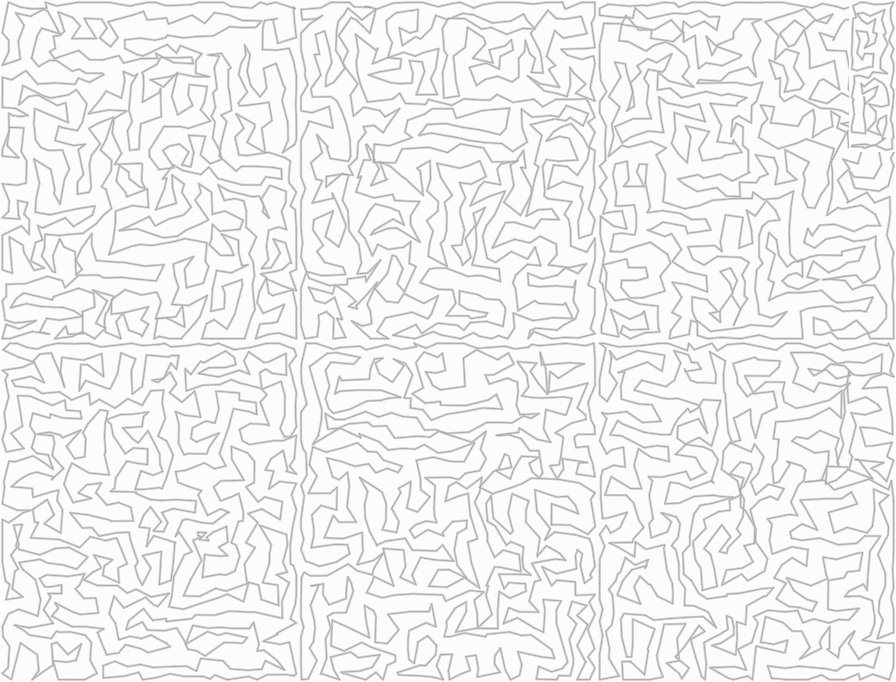
Give the GLSL for this pattern, as a WebGL 1 fragment shader.

```glsl
precision highp float;

uniform vec2 u_resolution;

// Lengths are fractions of the canvas width, or grid steps where noted
const float PAPER = 0.99;
const float INK = 0.325;             // darkness of a single line
const float BLEND = 6.0;             // higher: less darkening where lines meet
const float LINE_RADIUS = 0.0019;
const vec2 PANELS = vec2(3.0, 2.0);
const vec2 PANEL_CELLS = vec2(12.0, 14.0);
const float PANEL_GAP = 0.0026;
const vec2 DENSE_SIZE = vec2(0.052, 0.17);
const vec2 DENSE_CELLS = vec2(3.0, 9.0);
const float INSET = 0.45;            // grid steps flattened onto the border
const float JITTER = 1.1;            // grid steps
const float WARP = 1.9;              // grid steps
const float WARP_SCALE = 4.2;        // grid steps
const float WARP_FADE = 3.0;         // grid steps from the border

struct Panel {
  vec2 origin;
  vec2 size;
  vec2 cells;
  vec2 seed;
};

vec2 hash22(vec2 p) {
  vec3 q = fract(p.xyx * vec3(0.1031, 0.1030, 0.0973));
  q += dot(q, q.yzx + 33.33);
  return fract((q.xx + q.yz) * q.zy);
}

vec2 noise22(vec2 p) {
  vec2 i = floor(p);
  vec2 f = fract(p);
  f = f * f * (3.0 - 2.0 * f);
  return mix(mix(hash22(i), hash22(i + vec2(1.0, 0.0)), f.x),
             mix(hash22(i + vec2(0.0, 1.0)), hash22(i + 1.0), f.x), f.y);
}

float segmentDistance(vec2 p, vec2 a, vec2 b) {
  vec2 ab = b - a;
  float t = clamp(dot(p - a, ab) / max(dot(ab, ab), 1e-9), 0.0, 1.0);
  return length(p - a - ab * t);
}

bool inside(vec2 index, vec2 count) {
  return all(greaterThanEqual(index, vec2(0.0))) && all(lessThan(index, count));
}

// Scattered grid point, kept within the panel border
vec2 vertex(vec2 index, Panel panel) {
  vec2 id = index + panel.seed;
  vec2 count = 2.0 * panel.cells;
  vec2 room = min(index, count - 1.0 - index);
  vec2 warp = WARP * min(room / WARP_FADE, 1.0);
  vec2 p = index + 0.5 + JITTER * (hash22(id) - 0.5)
         + warp * (noise22(id / WARP_SCALE + 71.0) - 0.5);
  return clamp(p, vec2(INSET), count - INSET);
}

// Tree link of a cell: 1 is north, 0 east in even rows, 2 west in odd rows
float linkSide(vec2 cell, Panel panel) {
  float odd = mod(cell.y, 2.0);
  float lastColumn = odd > 0.5 ? 0.0 : panel.cells.x - 1.0;
  if (cell.y == panel.cells.y - 1.0) return 2.0 * odd;
  if (cell.x == lastColumn) return 1.0;
  return hash22(cell + panel.seed + 137.0).x < 0.5 ? 1.0 : 2.0 * odd;
}

float stroke(vec2 p, vec2 a, vec2 b, vec2 pitch, Panel panel) {
  vec2 count = 2.0 * panel.cells;
  if (!inside(a, count) || !inside(b, count)) return 0.0;
  float d = segmentDistance(p, vertex(a, panel) * pitch, vertex(b, panel) * pitch);
  return pow(clamp(1.0 - d / max(LINE_RADIUS, 0.9 / u_resolution.x), 0.0, 1.0), BLEND);
}

// Two edges at a cell wall: through it if linked, else along both sides.
// The edges form one closed path around the tree.
float wallInk(vec2 p, vec2 cell, vec2 dir, float side, vec2 pitch, Panel panel) {
  vec2 next = cell + dir;
  bool linked = inside(cell, panel.cells) && inside(next, panel.cells)
    && (linkSide(cell, panel) == side || linkSide(next, panel) == side + 2.0);
  vec2 a0 = 2.0 * cell + dir;
  vec2 a1 = a0 + dir.yx;
  vec2 b0 = a0 + dir;
  vec2 b1 = a1 + dir;
  if (linked) return stroke(p, a0, b0, pitch, panel) + stroke(p, a1, b1, pitch, panel);
  return stroke(p, a0, a1, pitch, panel) + stroke(p, b0, b1, pitch, panel);
}

float panelInk(vec2 p, Panel panel) {
  vec2 pitch = (panel.size - 2.0 * PANEL_GAP) / (2.0 * (panel.cells - INSET));
  vec2 local = p - panel.origin - PANEL_GAP + INSET * pitch;
  vec2 home = floor(local / (2.0 * pitch));
  float ink = 0.0;
  for (int y = -1; y <= 1; y++) {
    for (int x = -1; x <= 1; x++) {
      vec2 cell = home + vec2(float(x), float(y));
      ink += wallInk(local, cell, vec2(1.0, 0.0), 0.0, pitch, panel);
      ink += wallInk(local, cell, vec2(0.0, 1.0), 1.0, pitch, panel);
    }
  }
  return pow(ink, 1.0 / BLEND);
}

void main() {
  vec2 p = gl_FragCoord.xy / u_resolution.x;
  vec2 canvas = vec2(1.0, u_resolution.y / u_resolution.x);
  vec2 size = canvas / PANELS;
  vec2 tile = floor(p / size);
  Panel panel = Panel(tile * size, size, PANEL_CELLS, 53.0 * tile + 11.0);

  // Finer strip in the upper right corner
  vec2 corner = canvas - DENSE_SIZE;
  if (all(greaterThan(p, corner))) {
    panel = Panel(corner, DENSE_SIZE, DENSE_CELLS, vec2(307.0));
  }

  gl_FragColor = vec4(vec3(PAPER - INK * panelInk(p, panel)), 1.0);
}
```
